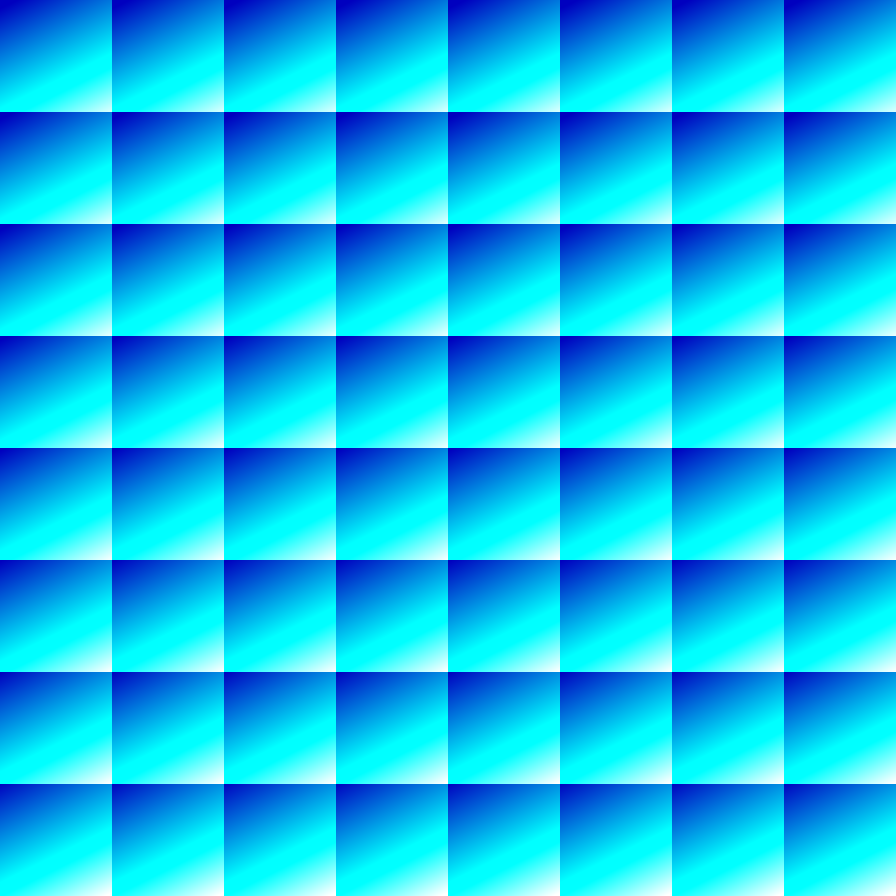
This pattern is drawn by a Shadertoy shader. Its source:

```glsl
// Grid of square tiles, each shaded diagonally from deep blue through cyan to white.
#define TILES 8.0                      // repeats across and down
#define SLANT 0.5                      // sideways share of the ramp direction
#define DRIFT 0.10                     // ramp shift from canvas top to bottom
#define CYAN_RANGE vec2(0.03, 0.93)    // ramp span from blue to cyan
#define WHITE_RANGE vec2(1.06, 1.52)   // ramp span from cyan to white
#define DEEP_BLUE vec3(0.0, 0.0, 0.75)
#define CYAN vec3(0.0, 1.0, 1.0)
#define WHITE vec3(1.0)
#define SAMPLES 2                      // antialiasing samples per axis

float linearStep(vec2 range, float v) {
    return clamp((v - range.x) / (range.y - range.x), 0.0, 1.0);
}

vec3 ramp(float v) {
    vec3 color = mix(DEEP_BLUE, CYAN, linearStep(CYAN_RANGE, v));
    return mix(color, WHITE, linearStep(WHITE_RANGE, v));
}

vec3 tileColor(vec2 uv) {
    vec2 cell = fract(uv * TILES);
    float along = SLANT * cell.x + 1.0 - cell.y;
    return ramp(along + DRIFT * (0.5 - uv.y));
}

void mainImage(out vec4 fragColor, in vec2 fragCoord) {
    // Average subpixel samples to smooth the tile seams
    vec3 sum = vec3(0.0);
    for (int j = 0; j < SAMPLES; j++) {
        for (int i = 0; i < SAMPLES; i++) {
            vec2 offset = (vec2(i, j) + 0.5) / float(SAMPLES) - 0.5;
            sum += tileColor((fragCoord + offset) / iResolution.xy);
        }
    }
    fragColor = vec4(sum / float(SAMPLES * SAMPLES), 1.0);
}
```
